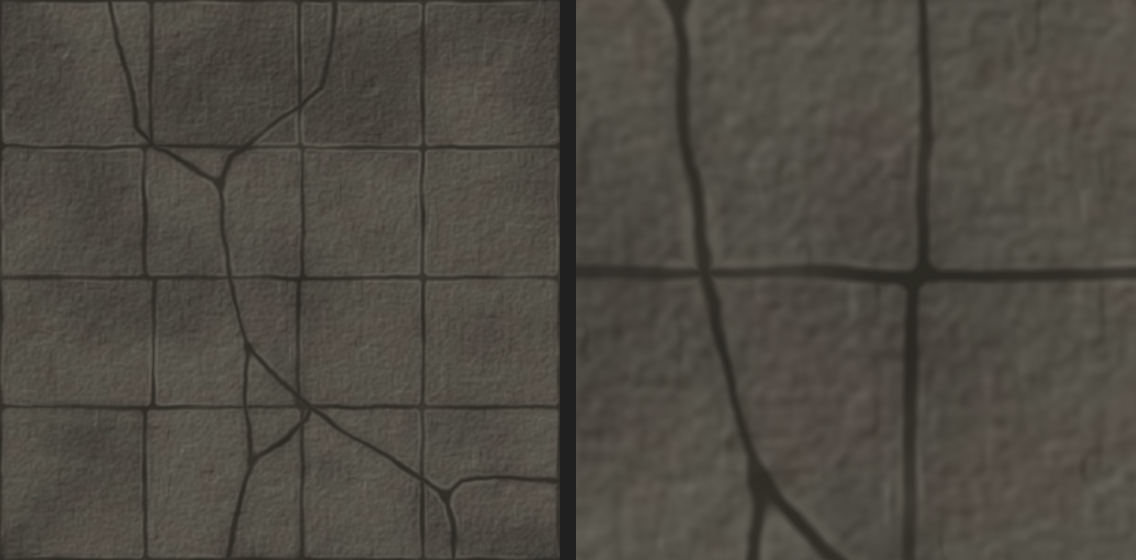
Left: the whole. Right: its middle third, enlarged.
A WebGL 1 fragment shader for this texture:

```glsl
precision highp float;
// Worn grey-olive stone paving: four by four slabs split by branching cracks.
uniform vec2 u_resolution;

const vec3 STONE_DARK = vec3(0.270, 0.264, 0.236);
const vec3 STONE_LIGHT = vec3(0.338, 0.331, 0.292);
const vec3 BROWN_TINT = vec3(1.01, 0.965, 0.98);
const vec3 GROOVE = vec3(0.160, 0.154, 0.128);
const vec3 RIM = vec3(0.43, 0.42, 0.375);

float hash(vec2 p) {
  vec3 q = fract(p.xyx * 0.1031);
  q += dot(q, q.yzx + 33.33);
  return fract((q.x + q.y) * q.z);
}

// Value noise that wraps after one canvas; freq must be whole numbers.
float noise(vec2 uv, vec2 freq) {
  vec2 p = uv * freq;
  vec2 i = floor(p), f = fract(p);
  f = f * f * (3.0 - 2.0 * f);
  vec2 a = mod(i, freq), b = mod(i + 1.0, freq);
  return mix(mix(hash(a), hash(vec2(b.x, a.y)), f.x),
             mix(hash(vec2(a.x, b.y)), hash(b), f.x), f.y);
}

float fbm(vec2 uv, float freq) {
  float sum = 0.0, amp = 0.5;
  for (int i = 0; i < 4; i++) {
    sum += amp * noise(uv, vec2(freq));
    freq *= 2.0;
    amp *= 0.5;
  }
  return sum / 0.9375;
}

// Lower and upper joint around t.
vec2 span(float t, vec3 cuts) {
  if (t < cuts.x) return vec2(0.0, cuts.x);
  if (t < cuts.y) return cuts.xy;
  if (t < cuts.z) return cuts.yz;
  return vec2(cuts.z, 1.0);
}

float roundedBox(vec2 p, vec2 halfSize, float radius) {
  vec2 q = abs(p) - halfSize + radius;
  return length(max(q, 0.0)) + min(max(q.x, q.y), 0.0) - radius;
}

float segment(vec2 p, vec2 a, vec2 b) {
  vec2 ab = b - a;
  return length(p - a - ab * clamp(dot(p - a, ab) / dot(ab, ab), 0.0, 1.0));
}

float path(vec2 p, vec2 a, vec2 b, vec2 c, vec2 d) {
  return min(segment(p, a, b), min(segment(p, b, c), segment(p, c, d)));
}

// Smooth union that widens the junctions of cracks.
float join(float a, float b) {
  float k = 0.014, h = max(k - abs(a - b), 0.0) / k;
  return min(a, b) - h * h * k * 0.25;
}

float cracks(vec2 p) {
  vec2 fork = vec2(0.393, 0.672), knot = vec2(0.442, 0.380);
  vec2 heel = vec2(0.447, 0.174), corner = vec2(0.798, 0.118);
  vec2 bendL = vec2(0.245, 0.772), bendR = vec2(0.536, 0.811);
  float left = min(path(p, vec2(0.194, 1.01), vec2(0.208, 0.92), vec2(0.234, 0.845), bendL),
                   path(p, bendL, vec2(0.276, 0.735), vec2(0.340, 0.704), fork));
  float right = min(path(p, vec2(0.597, 1.01), vec2(0.592, 0.91), vec2(0.573, 0.845), bendR),
                    path(p, bendR, vec2(0.482, 0.776), vec2(0.415, 0.722), fork));
  float trunk = min(path(p, fork, vec2(0.398, 0.583), vec2(0.410, 0.505), knot),
                    min(path(p, knot, vec2(0.439, 0.297), vec2(0.446, 0.24), heel),
                        segment(p, heel, vec2(0.404, -0.01))));
  vec2 split = vec2(0.553, 0.271);
  float branch = min(segment(p, knot, split),
                     path(p, split, vec2(0.612, 0.229), vec2(0.684, 0.190), corner));
  float shard = path(p, split, vec2(0.546, 0.250), vec2(0.514, 0.219), heel);
  float ledge = path(p, corner, vec2(0.827, 0.143), vec2(0.885, 0.147), vec2(1.01, 0.141));
  float foot = path(p, corner, vec2(0.803, 0.095), vec2(0.807, 0.06), vec2(0.811, -0.01));
  return join(join(join(left, right), trunk), join(min(branch, shard), join(ledge, foot)));
}

// Chiselled grain, with a shallow chip in some places.
float relief(vec2 uv) {
  vec2 cell = floor(uv * 4.0);
  vec2 centre = 0.25 + 0.5 * vec2(hash(cell + 7.0), hash(cell + 19.0));
  float dist = length((fract(uv * 4.0) - centre) * vec2(0.22, 0.3));
  dist += 0.012 * (noise(uv, vec2(64.0)) - 0.5);
  float chip = smoothstep(0.016, 0.006, dist) * step(0.5, hash(cell + 3.0));
  float scratch = smoothstep(0.62, 0.85, noise(uv + 0.13, vec2(52.0, 40.0)));
  return 0.6 * noise(uv, vec2(150.0)) + 0.5 * noise(uv, vec2(60.0)) + 0.5 * scratch
       + 0.4 * noise(uv, vec2(36.0, 128.0)) + 0.4 * noise(uv, vec2(128.0, 36.0)) - 0.9 * chip;
}

void main() {
  vec2 uv = gl_FragCoord.xy / u_resolution;
  float px = 1.0 / min(u_resolution.x, u_resolution.y);
  vec2 wobble = vec2(fbm(uv, 18.0), fbm(uv + 0.37, 18.0)) - 0.5;

  // Slab layout, with the joints shifted from row to row.
  vec2 p = uv + 0.007 * wobble;
  vec2 rows = span(p.y, vec3(0.273, 0.504, 0.738));
  float row = floor(rows.x * 4.0 + 0.5);
  vec2 cols = span(p.x, vec3(0.266, 0.537, 0.755) + vec3(0.009, -0.004, 0.001) * sin(row * 2.5 - 0.8));
  vec2 low = vec2(cols.x, rows.x), high = vec2(cols.y, rows.y);
  float slab = roundedBox(p - 0.5 * (low + high), 0.5 * (high - low), 0.012);
  float crack = cracks(uv + 0.013 * wobble);

  // Mottled stone with grain lit from the upper left.
  vec3 col = mix(STONE_DARK, STONE_LIGHT, smoothstep(0.2, 0.8, fbm(uv, 6.0)));
  col *= mix(vec3(1.0), BROWN_TINT, smoothstep(0.4, 0.65, fbm(uv + 0.21, 24.0)));
  col += 0.016 * (hash(floor(low * 40.0)) - 0.5);
  col += 0.074 * (relief(uv) - relief(uv + vec2(-0.003, 0.003)));
  col += 0.022 * (noise(uv, vec2(190.0)) - 0.5);

  // Broken, worn rims and soft shade beside the grooves.
  float wear = smoothstep(0.4, 0.75, fbm(uv + 0.4, 16.0));
  float slabRim = smoothstep(-0.011, -0.006, slab) * wear;
  float crackRim = smoothstep(0.015, 0.007, crack) * (0.1 + 0.9 * wear);
  col *= 1.0 - 0.07 * smoothstep(-0.018, 0.0, slab) - 0.12 * smoothstep(0.022, 0.0, crack);
  col = mix(col, RIM, 0.5 * max(slabRim, crackRim));

  // Dark joints and cracks that thin out and fade in places.
  float width = 0.001 + 0.0035 * noise(uv, vec2(14.0));
  float depth = 0.55 + 0.4 * noise(uv + 0.29, vec2(20.0));
  float joint = smoothstep(-width - 0.0025 - px, -width + 0.0015 + px, slab);
  float cleft = 1.0 - smoothstep(width - 0.001 - px, width + 0.0035 + px, crack);
  col = mix(col, GROOVE, max(depth * joint, (0.3 + 0.7 * depth) * cleft));
  gl_FragColor = vec4(col, 1.0);
}
```
